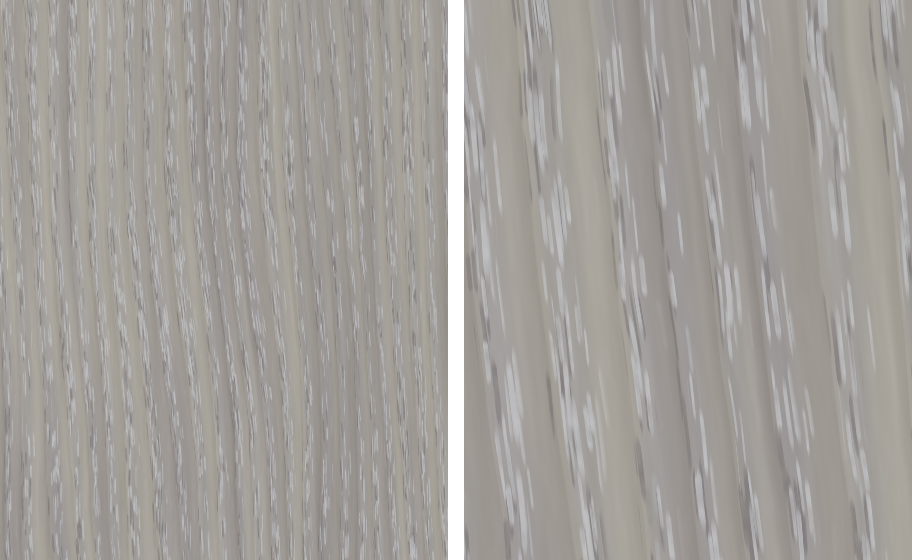
Left: the whole. Right: its middle third, enlarged.
This texture is drawn by a Shadertoy shader. Its source:

```glsl
// Limed oak veneer: near-vertical growth rings drawn as soft beige and mauve bands,
// with short pale and dark pore dashes clustered along each ring edge.
// Stretched value noise bends the grain and adds the fine fibres.

const vec3 BEIGE = vec3(0.660, 0.644, 0.608);
const vec3 MAUVE = vec3(0.598, 0.574, 0.565);
const vec3 COOL_GREY = vec3(0.605, 0.598, 0.608);
const vec3 PORE_DARK = vec3(0.450, 0.425, 0.435);
const vec3 LIME_WHITE = vec3(0.775, 0.780, 0.795);

const float RING_COUNT = 30.0;      // rings per canvas height
const float RING_WANDER = 0.95;     // unevenness of ring spacing
const float LEAN = 0.042;           // drift to the right, top to bottom
const float BEND = 0.034;           // extra drift near the centre
const float FIBRE_CONTRAST = 0.075;
const float LIME_STRENGTH = 0.68;
const float DARK_STRENGTH = 0.52;
const vec2 DASH_CELL = vec2(0.0068, 0.062);
const int DASH_LAYERS = 3;

float hash(vec2 p) {
    vec3 q = fract(p.xyx * vec3(0.1031, 0.1030, 0.0973));
    q += dot(q, q.yzx + 33.33);
    return fract((q.x + q.y) * q.z);
}

float noise(vec2 p) {
    vec2 i = floor(p), f = fract(p);
    f = f * f * (3.0 - 2.0 * f);
    return mix(mix(hash(i), hash(i + vec2(1, 0)), f.x),
               mix(hash(i + vec2(0, 1)), hash(i + vec2(1, 1)), f.x), f.y);
}

// Straightens the leaning, gently bent grain into vertical lines.
vec2 grainSpace(vec2 p) {
    float down = 1.0 - p.y;
    float centre = exp(-pow((p.x - 0.42) / 0.22, 2.0));
    float shift = LEAN * down + BEND * centre * smoothstep(0.25, 0.85, down);
    shift += 0.012 * (noise(p * vec2(5.0, 3.0)) - 0.5);
    shift += 0.0025 * (noise(p * vec2(40.0, 22.0) + 7.0) - 0.5);
    return vec2(p.x - shift + 1.0, p.y + 1.0);
}

// One layer of tapered dashes; density is the chance that a cell is filled.
float dashes(vec2 g, float density, float seed, float pixel) {
    g.x += seed * 0.00237;
    float column = floor(g.x / DASH_CELL.x);
    g.y += DASH_CELL.y * 9.0 * hash(vec2(column, seed));
    vec2 id = vec2(column, floor(g.y / DASH_CELL.y)) + seed * 17.0;
    vec2 local = fract(g / DASH_CELL);
    float reach = mix(0.22, 0.5, hash(id + 3.1));
    float along = abs(local.y - 0.5) / reach;
    float taper = 1.0 - smoothstep(0.55, 1.0, along);
    float halfWidth = mix(0.0006, 0.0017, hash(id + 8.7)) * (0.4 + 0.6 * taper);
    float slant = (hash(id + 5.3) - 0.5) * 0.24 * (local.y - 0.5);
    float centre = mix(0.36, 0.64, hash(id + 1.9)) + slant;
    float across = abs(local.x - centre) * DASH_CELL.x;
    float body = 1.0 - smoothstep(halfWidth - 0.6 * pixel, halfWidth + 0.6 * pixel, across);
    float chance = hash(id + 12.4);
    return body * taper * smoothstep(chance - 0.08, chance + 0.08, density);
}

// Sharp rise at the ring edge, slow fade toward the next ring.
float poreBand(float phase) {
    float f = fract(phase);
    return smoothstep(0.0, 0.14, f) * (1.0 - smoothstep(0.26, 0.68, f));
}

void mainImage(out vec4 fragColor, in vec2 fragCoord) {
    float pixel = 1.0 / iResolution.y;
    vec2 p = fragCoord * pixel;
    vec2 g = grainSpace(p);

    // Ring bands
    float ring = g.x * RING_COUNT + RING_WANDER * noise(g * vec2(12.0, 1.3));
    float pores = poreBand(ring);
    float tint = noise(vec2(ring * 1.3, g.y * 1.1));
    vec3 color = mix(BEIGE, MAUVE, smoothstep(0.25, 0.85, tint) * 0.8);
    color = mix(color, COOL_GREY, pores * 0.5);
    color -= 0.03 * smoothstep(0.72, 1.0, fract(ring)) * (1.0 - smoothstep(0.97, 1.0, fract(ring)));

    // Fibres, coarse to fine
    float fibre = 0.50 * noise(g * vec2(110.0, 3.5))
                + 0.32 * noise(g * vec2(240.0, 9.0) + 31.0)
                + 0.18 * noise(g * vec2(430.0, 60.0) + 57.0);
    color += FIBRE_CONTRAST * (fibre - 0.5) * vec3(1.0, 1.02, 1.05);

    // Pore dashes: dark ones lead the ring edge, limed ones fill behind it
    float patchiness = 0.45 + 0.75 * noise(g * vec2(9.0, 4.0) + 11.0);
    float dark = 0.0, lime = 0.0;
    for (int i = 0; i < DASH_LAYERS; i++) {
        float seed = float(i) + 1.0;
        dark = max(dark, dashes(g, 0.50 * poreBand(ring + 0.12) * patchiness - 0.05, seed, pixel));
        lime = max(lime, dashes(g, 0.68 * pores * patchiness - 0.03, seed + 10.3, pixel));
    }
    float grit = 0.6 + 0.6 * noise(g * vec2(380.0, 130.0));
    color = mix(color, PORE_DARK, dark * DARK_STRENGTH * grit);
    color = mix(color, LIME_WHITE, lime * LIME_STRENGTH * grit);

    // Broad uneven light
    color += 0.03 * (noise(p * vec2(3.0, 2.0) + 4.0) - 0.5);
    fragColor = vec4(clamp(color, 0.0, 1.0), 1.0);
}
```
